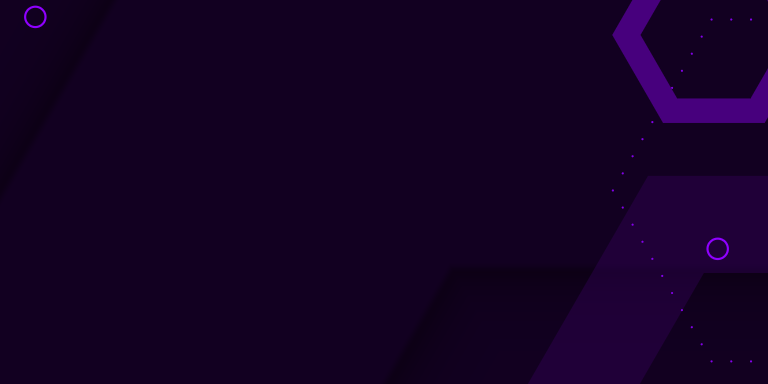
Give the GLSL for this background, as a WebGL 2 fragment shader.

```glsl
#version 300 es
precision highp float;
// Dark violet backdrop of slanted panels with soft inner shadows, a wide
// bent band, a hexagon frame, a dotted chevron and two small circles.
// Every part is a signed distance in canvas heights, layered back to front.
uniform vec2 u_resolution;
out vec4 outColor;

const vec3 BASE = vec3(0.070, 0.0, 0.128);
const vec3 SHADE = vec3(0.043, 0.0, 0.070);
const vec3 BAND = vec3(0.125, 0.0, 0.220);
const vec3 FRAME = vec3(0.280, 0.0, 0.490);
const vec3 NEON = vec3(0.560, 0.0, 1.0);
const vec2 SLANT = vec2(0.5, 0.8660254);      // direction of all sloped edges
const vec2 UP_LEFT = vec2(-0.8660254, 0.5);   // normal of those edges

// Antialiased coverage of a signed distance.
float cover(float d, float pixel) {
    return clamp(0.5 - d / pixel, 0.0, 1.0);
}

// Region below and to the right of a corner with a flat top and sloped side.
float cornerDistance(vec2 p, vec2 corner) {
    vec2 q = p - corner;
    return max(q.y, dot(q, UP_LEFT));
}

// Hexagon with flat top and bottom, sized by its apothem.
float hexDistance(vec2 p, float apothem) {
    p = abs(p);
    return max(p.y, dot(p, SLANT.yx)) - apothem;
}

float ringDistance(vec2 p, float radius, float halfWidth) {
    return abs(length(p) - radius) - halfWidth;
}

// Distance to the nearest of evenly spaced dots on a line from the origin.
float dotRow(vec2 p, vec2 dir, float spacing, float last, float radius) {
    float i = clamp(round(dot(p, dir) / spacing), 0.0, last);
    return length(p - dir * spacing * i) - radius;
}

// Mirrored chevron: two sloped rows that each end in a short level row.
float dottedChevron(vec2 p, float spacing, float radius) {
    p.y = abs(p.y);
    float slope = dotRow(p, SLANT, spacing, 10.0, radius);
    vec2 bend = SLANT * spacing * 10.0;
    return min(slope, dotRow(p - bend, vec2(1.0, 0.0), spacing, 3.0, radius));
}

// Shadow that is strongest just inside an edge and fades inward.
float innerShadow(float d, float reach) {
    float edge = 1.0 - smoothstep(-0.022, 0.006, d);
    return edge * exp(min(d, 0.0) / reach);
}

void main() {
    vec2 p = gl_FragCoord.xy / u_resolution.y;
    float pixel = 1.0 / u_resolution.y;

    // Shadowed panel in the upper left corner
    float leftPanel = dot(p - vec2(0.307, 1.0), -UP_LEFT);
    vec3 color = mix(BASE, SHADE, innerShadow(leftPanel, 0.065));

    // Wide bent band on the right
    float outer = cornerDistance(p, vec2(1.6875, 0.542));
    float inner = cornerDistance(p, vec2(1.833, 0.289));
    float band = cover(max(outer, -inner), pixel);

    // Shadowed lower panel, showing faintly through the band
    float lowPanel = cornerDistance(p, vec2(1.172, 0.310));
    float shadow = innerShadow(lowPanel, 0.075);
    color = mix(color, SHADE, shadow);
    color = mix(color, BAND * (1.0 - 0.16 * shadow), band);

    // Dotted chevron, passing behind the hexagon frame
    float dots = dottedChevron(p - vec2(1.596, 0.504), 0.0514, 0.0027);
    color = mix(color, NEON, 0.9 * cover(dots, pixel));

    // Hexagon frame
    float frame = abs(hexDistance(p - vec2(1.859, 0.909), 0.1973)) - 0.0319;
    color = mix(color, FRAME, cover(frame, pixel));

    // Small neon circles
    float rings = min(ringDistance(p - vec2(0.092, 0.956), 0.0265, 0.0028),
                      ringDistance(p - vec2(1.869, 0.352), 0.0265, 0.0028));
    color = mix(color, NEON, cover(rings, pixel));

    outColor = vec4(color, 1.0);
}
```
